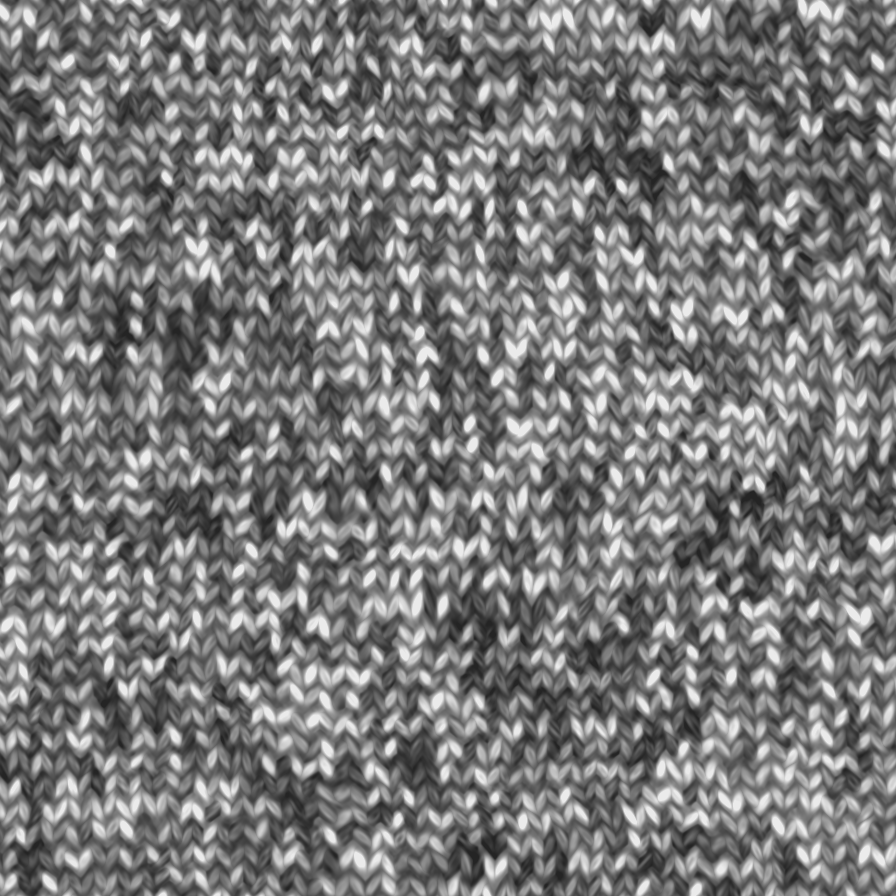
A three.js fragment shader for this texture:

```glsl
// Marled grey stocking-stitch knit: slanted yarn legs in irregular rows of small Vs.
#define LEGS 72.0          // yarn legs across (two per stitch)
#define ROWS 37.0          // stitch rows up the canvas
#define LEG_LENGTH 0.52    // leg falloff, in row heights
#define LEG_WIDTH 0.21
#define LEAN 0.53          // tilt of a leg from vertical, radians
#define JITTER 0.3         // scatter of leg centres
#define DARK_YARN 0.27
#define LIGHT_YARN 0.96
#define GAP_SHADE 0.56     // brightness left between legs
#define STREAKS 0.24       // strength of the broad dye streaks
#define FIBRES 0.24        // strength of the fine fibre streaks

varying vec2 vUv;

float hash(vec2 p) {
  vec3 q = fract(vec3(p.xyx) * 0.1031);
  q += dot(q, q.yzx + 33.33);
  return fract((q.x + q.y) * q.z);
}

float noise(vec2 p) {
  vec2 cell = floor(p);
  vec2 f = fract(p);
  f = f * f * (3.0 - 2.0 * f);
  float low = mix(hash(cell), hash(cell + vec2(1.0, 0.0)), f.x);
  float high = mix(hash(cell + vec2(0.0, 1.0)), hash(cell + vec2(1.0, 1.0)), f.x);
  return mix(low, high, f.y);
}

// Gentle sag and wander of the fabric, in canvas units
vec2 wander(vec2 uv) {
  vec2 broad = vec2(noise(uv * 4.0 + 7.0), noise(uv * 4.0 + 31.0)) - 0.5;
  vec2 fine = vec2(noise(uv * 17.0 + 53.0), noise(uv * 17.0 + 91.0)) - 0.5;
  return uv + broad * 0.025 + fine * 0.010 + vec2(0.0, 0.025 * uv.x);
}

// Blends the nearby legs: x is the yarn tone, y the height of the top leg
vec2 knit(vec2 uv) {
  vec2 p = uv * vec2(LEGS, ROWS);
  vec2 home = floor(p);
  float toneSum = 0.0;
  float weightSum = 0.0001;
  float height = 0.0;
  for (int j = -1; j <= 1; j++) {
    for (int i = -1; i <= 1; i++) {
      vec2 id = home + vec2(float(i), float(j));
      vec2 scatter = vec2(hash(id + 11.0), hash(id + 47.0)) - 0.5;
      vec2 d = p - id - 0.5 - scatter * JITTER;
      d.x *= ROWS / LEGS;

      // Neighbouring legs lean in opposite directions
      float side = mod(id.x, 2.0) * 2.0 - 1.0;
      float angle = side * LEAN + (hash(id + 83.0) - 0.5) * 0.35;
      vec2 along = vec2(sin(angle), cos(angle));
      vec2 leg = vec2(dot(d, along), d.x * along.y - d.y * along.x);
      vec2 e = leg / vec2(LEG_LENGTH, LEG_WIDTH);
      float bump = exp(-dot(e, e));

      // Each leg has its own dye tone, broken up by fibres running along it
      float fibre = noise(leg * vec2(2.6, 7.0) + id * 13.7) - 0.5;
      float tone = mix(DARK_YARN, LIGHT_YARN, hash(id + 5.0)) + FIBRES * fibre;
      float weight = bump * bump;
      toneSum += tone * weight;
      weightSum += weight;
      height = max(height, bump);
    }
  }
  return vec2(toneSum / weightSum, height);
}

void main() {
  vec2 uv = wander(vUv + 1.0);
  vec2 yarn = knit(uv);

  // Dye streaks stretched along the rows
  float broad = noise(uv * vec2(5.0, 15.0));
  float fine = noise(uv * vec2(16.0, 36.0) + 19.0);
  float streak = mix(broad, fine, 0.4) - 0.5;

  // Shadow in the gaps between legs
  float shade = mix(GAP_SHADE, 1.04, smoothstep(0.1, 0.85, yarn.y));
  float grey = (yarn.x + STREAKS * streak) * shade;
  gl_FragColor = vec4(vec3(clamp(grey, 0.14, 0.92)), 1.0);
}
```
